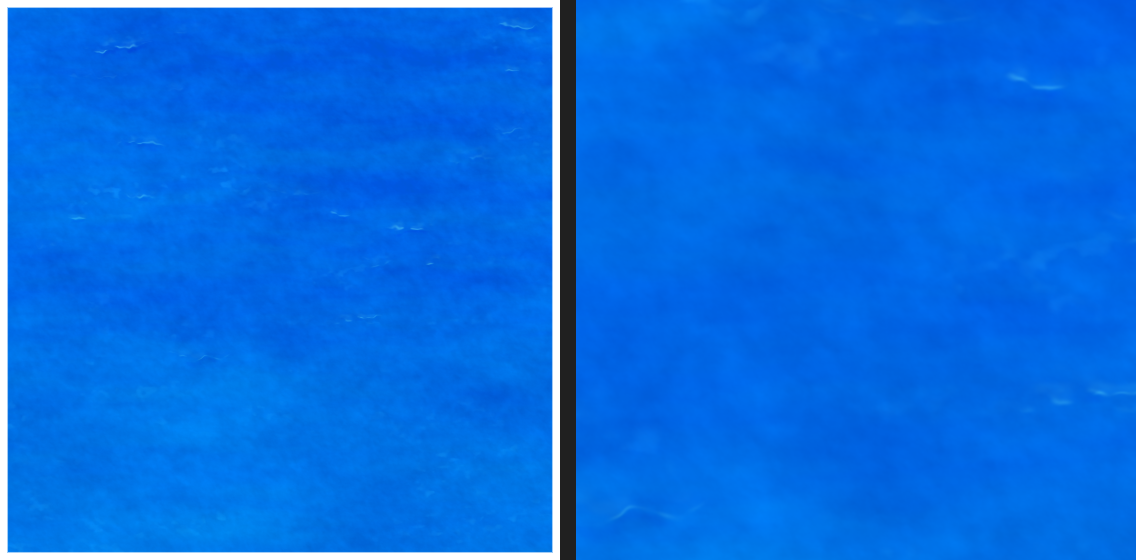
Left, the full canvas; right, a detail of the centre.
This texture is drawn by a Shadertoy shader. Its source:

```glsl
// Brushed azure paint with ragged horizontal streaks and faint scuffs, in a thin white border

float hash(vec2 p) {
    vec3 q = fract(vec3(p.xyx) * 0.1031);
    q += dot(q, q.yzx + 33.33);
    return fract((q.x + q.y) * q.z);
}

float noise(vec2 p) {
    vec2 cell = floor(p), f = fract(p);
    f = f * f * (3.0 - 2.0 * f);
    return mix(mix(hash(cell), hash(cell + vec2(1, 0)), f.x),
               mix(hash(cell + vec2(0, 1)), hash(cell + vec2(1, 1)), f.x), f.y);
}

// Layered noise centred on zero; the axes stay level so that streaks do too
float fbm(vec2 p) {
    float sum = 0.0, amp = 0.5;
    for (int i = 0; i < 5; i++) {
        sum += amp * (noise(p) - 0.5);
        p = p * 1.97 + vec2(17.3, 9.1);
        amp *= 0.54;
    }
    return sum;
}

// Faint, broken, slightly curved scratches, denser towards the upper left
float scratches(vec2 uv) {
    float light = 0.0;
    for (int i = 0; i < 26; i++) {
        vec2 id = vec2(float(i) * 3.7 + 5.0, 11.0);
        vec2 center = vec2(pow(hash(id), 1.3), 0.28 + 0.7 * hash(id + 20.0));
        float halfLength = mix(0.015, 0.085, pow(hash(id + 40.0), 2.0));
        vec2 d = uv - center;
        d.y -= d.x * 0.3 * (hash(id + 60.0) - 0.5) + 1.5 * d.x * d.x;
        d.y += 0.016 * (noise(uv * 45.0 + id) - 0.5) + 0.006 * (noise(uv * 130.0 + id) - 0.5);
        float line = exp(-pow(d.y / 0.0022, 2.0)) + 0.3 * exp(-pow((d.y - 0.007) / 0.006, 2.0))
                   - 0.25 * exp(-pow((d.y + 0.007) / 0.005, 2.0));
        float taper = 1.0 - smoothstep(0.4, 1.0, abs(d.x) / halfLength);
        float gaps = smoothstep(0.25, 0.8, noise(uv * vec2(85, 140) + id));
        light += line * taper * gaps * mix(0.15, 0.9, pow(hash(id + 80.0), 2.0));
    }
    return clamp(light, -0.3, 0.8);
}

// Small dabs and crumbs gathered in scattered level patches
float dabs(vec2 uv) {
    float patches = smoothstep(-0.02, 0.25, fbm(uv * vec2(5, 12) + 71.0));
    vec2 bent = uv + 0.012 * vec2(fbm(uv * 30.0), fbm(uv * 30.0 + 60.0));
    float crumbs = noise(bent * vec2(48, 85)) * 0.6 + noise(bent * vec2(110, 150) + 8.0) * 0.4;
    return patches * smoothstep(0.56, 0.88, crumbs);
}

void mainImage(out vec4 fragColor, in vec2 fragCoord) {
    vec2 uv = fragCoord / iResolution.xy;
    float pixel = 1.0 / min(iResolution.x, iResolution.y);

    // Broad washes, level brush streaks, mottling and fine canvas grain
    vec2 warped = uv + 0.025 * vec2(fbm(uv * 8.0), fbm(uv * 8.0 + 40.0));
    float wash = fbm(warped * vec2(3.0, 5.0) + 4.0);
    float streaks = fbm(warped * vec2(2.6, 18.0) + 23.0);
    float hairs = fbm(warped * vec2(10, 70) + 31.0);
    float mottle = fbm(warped * vec2(22, 30) + 51.0);
    float grain = fbm(mat2(0.8, 0.6, -0.6, 0.8) * uv * vec2(70, 100));
    float upper = smoothstep(0.1, 0.6, uv.y);

    // Lower part is lighter, with a few darker level bands above it
    float tone = 0.431 + 0.05 * (smoothstep(0.55, 0.05, uv.y) - 0.4);
    tone -= 0.016 * exp(-pow((uv.y - 0.47 - 0.03 * uv.x) / 0.035, 2.0));
    tone -= 0.016 * smoothstep(0.7, 1.0, uv.y);
    tone += 0.13 * wash + mix(0.06, 0.14, upper) * streaks;
    tone += mix(0.025, 0.045, upper) * hairs + 0.075 * mottle + 0.055 * grain;
    tone = clamp(tone, 0.34, 0.55);

    vec3 paint = vec3(0.0, tone, 0.9 + 0.1 * wash + 0.09 * mottle + 0.08 * grain);

    // Pale scuffs on top, with a darker rim beneath the scratches
    paint += vec3(0.03, 0.065, 0.035) * dabs(uv);
    paint += vec3(0.2, 0.24, 0.04) * scratches(uv);

    // White border
    vec2 edge = min(uv, 1.0 - uv);
    float inside = smoothstep(-pixel, pixel, min(edge.x, edge.y) - 0.0137);
    fragColor = vec4(mix(vec3(1.0), clamp(paint, 0.0, 1.0), inside), 1.0);
}
```
